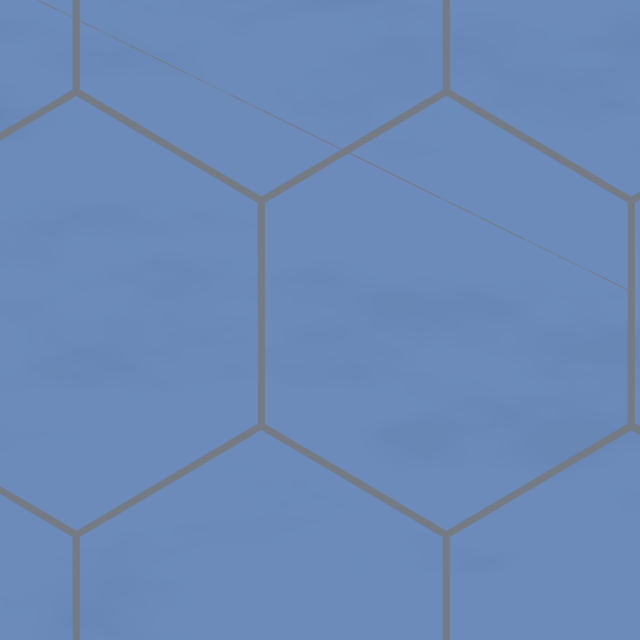
Give the GLSL for this pattern, as a Shadertoy shader.

```glsl
// Large blue hexagonal tiles with thin grey joints, faint cloudy smudges and one hairline scratch.
// Two interleaved lattices of hexagons give the distance to the nearest joint;
// stretched value noise tints the glaze and breaks up the scratch.

#define TILE_CENTER vec2(0.6973, 0.5104)
#define HALF_WIDTH 0.2891
#define APEX_HEIGHT 0.3464
#define SHOULDER_HEIGHT 0.1758
#define JOINT_WIDTH 0.0113
#define JOINT_ROUGHNESS 0.0012
#define SCRATCH_START vec2(0.0586, 1.0)
#define SCRATCH_END vec2(0.988, 0.5435)
#define SCRATCH_WIDTH 0.0022
#define SMUDGE_STRENGTH 0.032
#define GLAZE_COLOR vec3(0.422, 0.545, 0.733)
#define JOINT_COLOR vec3(0.453, 0.482, 0.522)

float hash(vec2 p) {
    return fract(sin(dot(p, vec2(127.1, 311.7))) * 43758.5453);
}

float valueNoise(vec2 p) {
    vec2 cell = floor(p);
    vec2 f = fract(p);
    f = f * f * (3.0 - 2.0 * f);
    float low = mix(hash(cell), hash(cell + vec2(1, 0)), f.x);
    float high = mix(hash(cell + vec2(0, 1)), hash(cell + vec2(1, 1)), f.x);
    return mix(low, high, f.y);
}

float fbm(vec2 p) {
    float sum = 0.0;
    float amplitude = 0.5;
    for (int octave = 0; octave < 4; octave++) {
        sum += amplitude * valueNoise(p);
        p = p * 2.03 + vec2(17.3, 9.1);
        amplitude *= 0.5;
    }
    return sum;
}

// Distance inward from the border of one hexagon; negative outside
float hexInset(vec2 p) {
    p = abs(p);
    vec2 slantNormal = normalize(vec2(APEX_HEIGHT - SHOULDER_HEIGHT, HALF_WIDTH));
    float slant = dot(vec2(0.0, APEX_HEIGHT) - p, slantNormal);
    return min(HALF_WIDTH - p.x, slant);
}

// Distance to the nearest joint of the tiling
float jointDistance(vec2 p) {
    vec2 period = 2.0 * vec2(HALF_WIDTH, APEX_HEIGHT + SHOULDER_HEIGHT);
    vec2 q = p - TILE_CENTER;
    vec2 even = q - period * floor(q / period + 0.5);
    vec2 odd = q - period * (floor(q / period) + 0.5);
    return max(hexInset(even), hexInset(odd));
}

// Antialiased coverage of a stroke at distance d from its axis
float strokeMask(float d, float width, float pixel) {
    return clamp((0.5 * width - d) / pixel + 0.5, 0.0, 1.0);
}

float scratchMask(vec2 p, float pixel) {
    vec2 axis = SCRATCH_END - SCRATCH_START;
    vec2 offset = p - SCRATCH_START;
    float along = clamp(dot(offset, axis) / dot(axis, axis), 0.0, 1.0);
    float d = length(offset - axis * along);
    float wear = mix(0.4, 0.9, smoothstep(0.2, 0.55, valueNoise(vec2(along * 85.0, 3.5))));
    return wear * strokeMask(d, SCRATCH_WIDTH, pixel);
}

void mainImage(out vec4 fragColor, in vec2 fragCoord) {
    float pixel = 1.0 / iResolution.y;
    vec2 uv = fragCoord * pixel;

    // Glaze with soft, mostly horizontal smudges
    float smudge = smoothstep(0.48, 0.78, fbm(uv * vec2(4.0, 10.0) + vec2(5.2, 1.7)));
    vec3 color = GLAZE_COLOR * (1.0 - SMUDGE_STRENGTH * smudge);

    // Hairline scratch
    color = mix(color, JOINT_COLOR, scratchMask(uv, pixel));

    // Joints with slightly uneven edges
    float width = JOINT_WIDTH + JOINT_ROUGHNESS * (valueNoise(uv * vec2(55.0, 9.0)) - 0.5);
    color = mix(color, JOINT_COLOR, strokeMask(jointDistance(uv), width, pixel));

    fragColor = vec4(color, 1.0);
}
```
